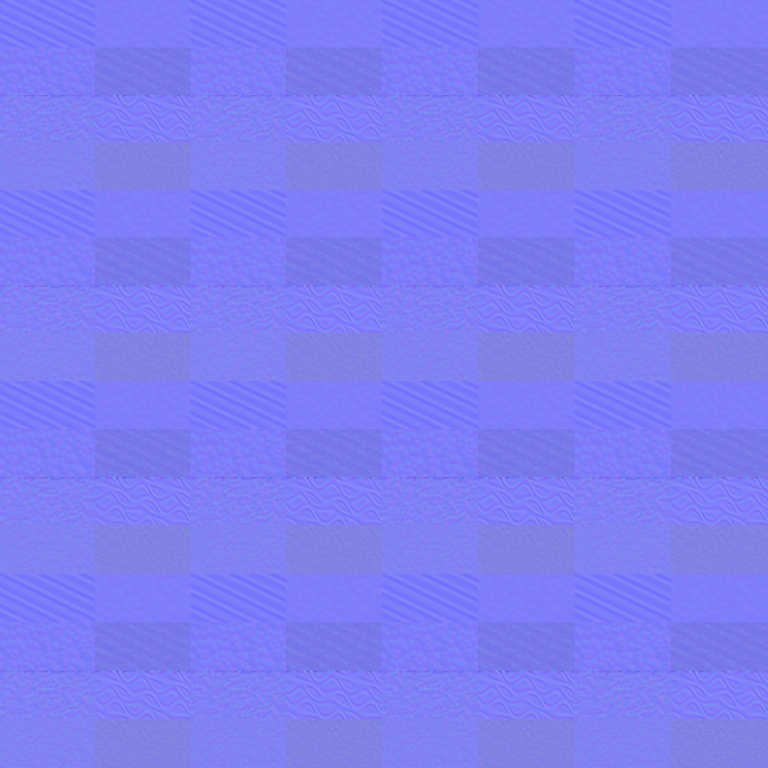
A WebGL 2 fragment shader for this texture map:

```glsl
#version 300 es
precision highp float;
// Blue normal map: a 4 by 4 repeat of eight embossed swatches in two columns.
uniform vec2 u_resolution;
out vec4 fragColor;

float hash(vec2 p) {
    vec3 q = fract(p.xyx * vec3(0.1031, 0.1030, 0.0973));
    q += dot(q, q.yzx + 33.33);
    return fract((q.x + q.y) * q.z);
}

float noise(vec2 p) {
    vec2 i = floor(p), f = fract(p);
    f = f * f * (3.0 - 2.0 * f);
    return mix(mix(hash(i), hash(i + vec2(1, 0)), f.x),
               mix(hash(i + vec2(0, 1)), hash(i + vec2(1, 1)), f.x), f.y);
}

// Distance to the nearest scattered point, for pebbled leather
float pebbles(vec2 p) {
    vec2 cell = floor(p);
    float nearest = 2.0;
    for (int y = -1; y <= 1; y++)
        for (int x = -1; x <= 1; x++) {
            vec2 c = cell + vec2(x, y);
            vec2 point = c + vec2(hash(c), hash(c + 47.0));
            nearest = min(nearest, length(p - point));
        }
    return nearest;
}

// Uneven diagonal ribs, falling to the right
float ribs(vec2 p) {
    float v = p.y + 0.48 * p.x;
    return 0.75 * sin(30.0 * v) + 0.35 * sin(47.0 * v + 1.3);
}

// Nested contours around a stepped diagonal braid
float braid(vec2 p) {
    float v = p.y + 0.36 * p.x + 0.075 * sin(9.4 * p.x + 2.0 * p.y);
    float field = sin(14.0 * v) + 0.75 * sin(9.4 * p.x - 3.0 * p.y + 1.0);
    return sin(3.6 * field);
}

float relief(vec2 p, int kind) {
    vec2 q = mat2(0.8, -0.6, 0.6, 0.8) * p + 20.0;
    if (kind == 0) return 0.0004 * ribs(p);
    if (kind == 1) return 0.0038 * pebbles(q * 6.0);
    if (kind == 2) return 0.0075 * pebbles(q * 6.5);
    if (kind == 3) return 0.0025 * noise(q * vec2(14.0, 18.0));
    if (kind == 4) return 0.0068 * noise(q * vec2(12.0, 18.0));
    if (kind == 5) return 0.0022 * braid(p);
    if (kind == 6) return 0.0034 * noise(q * vec2(14.0, 20.0));
    return 0.003 * noise(q * 17.0);
}

vec3 surface(vec2 uv) {
    // Swatch edges drift slightly up and left
    uv += vec2(0.003, -0.004) * sin(3.1416 * uv);
    vec2 grid = uv * vec2(8.0, 16.0);
    vec2 cell = mod(floor(grid), vec2(2.0, 4.0));
    vec2 p = fract(grid) * vec2(2.0, 1.0);
    int kind = int(3.0 - cell.y) * 2 + int(cell.x);

    // Flat tone of each swatch
    vec3 tone = vec3(0.498, 0.492, 0.98);
    if (kind == 0) tone = vec3(0.484, 0.48, 0.985);
    if (kind == 2) tone = vec3(0.495, 0.49, 0.978);
    if (kind == 3) tone = vec3(0.462, 0.462, 0.915);
    if (kind == 4) tone = vec3(0.503, 0.503, 0.965);
    if (kind == 5) tone = vec3(0.502, 0.497, 0.98);
    if (kind == 6) tone = vec3(0.508, 0.51, 0.955);
    if (kind == 7) tone = vec3(0.503, 0.508, 0.892);

    // Slopes tilt red and green, and dim blue
    vec2 e = vec2(0.025, 0.0);
    float h = relief(p, kind);
    vec2 slope = vec2(relief(p + e.xy, kind) - h, relief(p + e.yx, kind) - h) / e.x;
    vec3 color = tone + vec3(0.55 * slope, -0.8 * dot(slope, slope));

    // Shading of the ribbed and grainy swatches
    if (kind == 0) color.rg += 0.04 * ribs(p);
    if (kind == 3) {
        float band = smoothstep(-0.5, 0.6, ribs(p * 0.8 + 0.2));
        color += band * vec3(0.035, 0.04, 0.015) * noise(p * vec2(16.0, 24.0));
    }
    if (kind == 7) color += vec3(0.015, 0.015, -0.025) * (noise(p * 13.0 + 60.0) - 0.5);

    // Speckled seam along the top of the third row
    if (cell.y == 1.0) {
        float id = floor(p.x * 14.0) + 30.0 * cell.x;
        vec3 speck = vec3(hash(vec2(id, 3)), hash(vec2(id, 8)), hash(vec2(id, 15))) - 0.5;
        color += smoothstep(0.94, 0.99, p.y) * (speck * vec3(0.18, 0.18, 0.1) - 0.025);
    }

    // Faint drift between repeats
    return color + 0.003 * (hash(floor(uv * 4.0) + 5.0) - 0.5);
}

void main() {
    // Average a 3 by 3 block of samples for smooth edges
    vec3 sum = vec3(0.0);
    for (int y = -1; y <= 1; y++)
        for (int x = -1; x <= 1; x++)
            sum += surface((gl_FragCoord.xy + vec2(x, y) / 3.0) / u_resolution);
    fragColor = vec4(sum / 9.0, 1.0);
}
```
